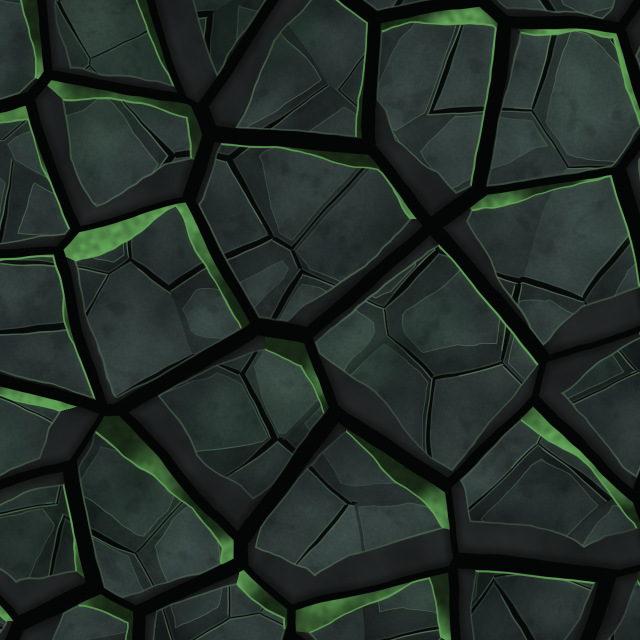
Write a Shadertoy shader that draws this texture.

```glsl
// Cracked dark slate slabs with black gaps and green glowing bevels.
#define STONES 4.3
#define GAP 0.037
#define JITTER 0.86
#define CRACK_SCALE 1.35
#define TILT 0.52
#define GAP_COLOR vec3(0.016, 0.020, 0.020)
#define BEVEL_COLOR vec3(0.120, 0.132, 0.132)
#define SLATE_DARK vec3(0.105, 0.132, 0.134)
#define SLATE_LIGHT vec3(0.225, 0.280, 0.268)
#define GLOW_COLOR vec3(0.29, 0.49, 0.26)
#define RIM_COLOR vec3(0.35, 0.47, 0.36)

// Light from the upper right, in the tilted frame of the slabs
const vec2 lightDir = vec2(0.95, 0.30);

struct Slab {
    float gap, face; // distance inside the outer edge and inside the bevel
    vec2 normal, id; // outward direction of the closest bevel, cell
    float edgeKey;   // random value shared by both sides of an edge
};

float hash(vec2 p) {
    vec3 q = fract(vec3(p.xyx) * 0.1031);
    q += dot(q, q.yzx + 33.33);
    return fract((q.x + q.y) * q.z);
}

vec2 hash2(vec2 p) { return vec2(hash(p + 11.0), hash(p.yx + 47.0)); }

vec2 center(vec2 id) { return id + 0.5 + JITTER * (hash2(id) - 0.5); }

float gapWidth(float key) { return GAP * (0.5 + key); }

float noise(vec2 p) {
    vec2 i = floor(p), f = fract(p), e = vec2(1.0, 0.0);
    f = f * f * (3.0 - 2.0 * f);
    return mix(mix(hash(i), hash(i + e.xy), f.x),
               mix(hash(i + e.yx), hash(i + e.xx), f.x), f.y);
}

float fbm(vec2 p) {
    float sum = 0.0, amp = 0.533;
    for (int i = 0; i < 4; i++, amp *= 0.5) {
        sum += amp * noise(p);
        p = mat2(1.6, 1.2, -1.2, 1.6) * p + 5.7;
    }
    return sum;
}

// Soft line of the given half width
float band(float d, float halfWidth, float px) {
    return 1.0 - smoothstep(halfWidth - 0.5 * px, halfWidth + px, abs(d));
}

// Voronoi slab whose bevels taper and kink along every edge
Slab slabAt(vec2 p) {
    vec2 base = floor(p), nearest = vec2(9.0);
    Slab s = Slab(9.0, 9.0, vec2(0.0), base, 0.0);
    for (int k = 0; k < 9; k++) {
        vec2 id = base + vec2(k % 3, k / 3) - 1.0, r = center(id) - p;
        if (dot(r, r) < dot(nearest, nearest)) { nearest = r; s.id = id; }
    }
    float chip = 0.05 * (noise(p * 4.0 + s.id * 3.0) - 0.5) + 0.008 * (noise(p * 17.0) - 0.5);
    for (int k = 0; k < 25; k++) {
        if (k == 12) continue;
        vec2 id = s.id + vec2(k % 5, k / 5) - 2.0, r = center(id) - p;
        vec2 n = normalize(r - nearest), mid = 0.5 * (r + nearest);
        float d = dot(mid, n), along = dot(mid, vec2(-n.y, n.x));
        float key = hash(s.id + id), side = hash(s.id * 3.0 + id * 7.0 + 0.3);
        float lit = step(0.5, dot(n, lightDir)), gap = d - gapWidth(key);
        float width = mix(0.04 + 0.16 * side * side, 0.055 + 0.03 * side, lit);
        float kink = (key - 0.5) * along + (side - 0.4) * abs(along + key - 0.5);
        width = clamp(width + mix(0.4, 0.25, lit) * kink + chip, gapWidth(key) + 0.008, 0.26);
        if (gap < s.gap) { s.gap = gap; s.edgeKey = key; }
        if (d - width < s.face) { s.face = d - width; s.normal = n; }
    }
    return s;
}

vec3 shade(vec2 p, float px) {
    p = mat2(cos(TILT), -sin(TILT), sin(TILT), cos(TILT)) * p;
    p += 0.05 * (vec2(noise(p * 2.3), noise(p * 2.3 + 19.0)) - 0.5);
    p += 0.007 * (vec2(noise(p * 11.0), noise(p * 11.0 + 31.0)) - 0.5);
    Slab s = slabAt(p), c = slabAt(p * CRACK_SCALE + 7.3);
    float lit = smoothstep(0.48, 0.52, dot(s.normal, lightDir));
    float crackLit = smoothstep(-0.3, 0.5, dot(c.normal, lightDir));
    float patches = noise(p * 2.6 + 40.0);
    float crack = (c.gap + gapWidth(c.edgeKey)) / CRACK_SCALE;

    // Slate face with cloudy tone and fine grain
    float tone = 0.42 + 1.5 * (fbm(p * 1.8) - 0.5) + 0.3 * (hash(c.id + 9.0) - 0.5);
    tone += 0.2 * (hash(s.id + 2.0) - 0.5) + 0.25 * smoothstep(0.0, 0.3, min(crack, s.face));
    vec3 face = mix(SLATE_DARK, SLATE_LIGHT, clamp(tone, 0.0, 1.15));
    face += vec3(-0.01, 0.008, -0.012) * smoothstep(0.5, 0.85, noise(p * 1.3 + 60.0));
    face *= (0.95 + 0.1 * noise(p * 75.0)) * (1.0 - 0.15 * smoothstep(0.55, 0.8, fbm(p * 9.0)));

    // Sunken facets outlined by thin pale lines
    float facet = step(0.45, hash(c.id + 33.0));
    face *= 1.0 - 0.25 * facet * smoothstep(px, -px, c.face);
    face = mix(face, RIM_COLOR, facet * band(c.face, 0.004, px) * (0.15 + 0.5 * patches));

    // Cracks that taper out, with a pale edge on the light side
    float present = step(0.2, c.edgeKey);
    float crackWidth = 0.003 + 0.016 * smoothstep(0.3, 0.85, noise(p * 2.2 + 13.0));
    float crackRim = band(crack - crackWidth - 0.006, 0.004, px) * (0.3 + 0.7 * crackLit);
    face = mix(face, RIM_COLOR, present * crackRim * (0.25 + 0.65 * patches));
    face = mix(face, GAP_COLOR, 0.9 * present * band(crack, crackWidth, px));

    // Bevels: shadowed, or glowing green toward the light
    vec3 bevel = BEVEL_COLOR * (0.65 + 0.35 * smoothstep(0.0, 0.07, s.gap)) * (0.75 + 0.5 * fbm(p * 4.0));
    float glow = 0.3 + 0.8 * smoothstep(0.3, 0.75, patches);
    bevel = mix(bevel, GLOW_COLOR * glow * (0.85 + 0.3 * noise(p * 25.0)), lit);
    vec3 col = mix(bevel, face, smoothstep(-px, px, s.face));

    // Thin rim lines and their faint halo
    float rim = band(s.face, 0.005, px) * mix(0.25 + 0.6 * patches, 0.9, lit);
    col = mix(col, mix(RIM_COLOR * 0.9, GLOW_COLOR * 1.2, lit), rim);
    col += GLOW_COLOR * 0.1 * lit * glow * exp(-abs(s.face) * 25.0);
    return mix(GAP_COLOR, col, smoothstep(-px, px, s.gap));
}

void mainImage(out vec4 fragColor, in vec2 fragCoord) {
    float px = 0.5 * STONES / iResolution.y;
    vec3 col = vec3(0.0);
    for (int i = 0; i < 4; i++) {
        vec2 offset = vec2(i % 2, i / 2) * 0.5 - 0.25;
        col += shade((fragCoord + offset) / iResolution.y * STONES + 3.0, px);
    }
    fragColor = vec4(col * 0.25, 1.0);
}
```
